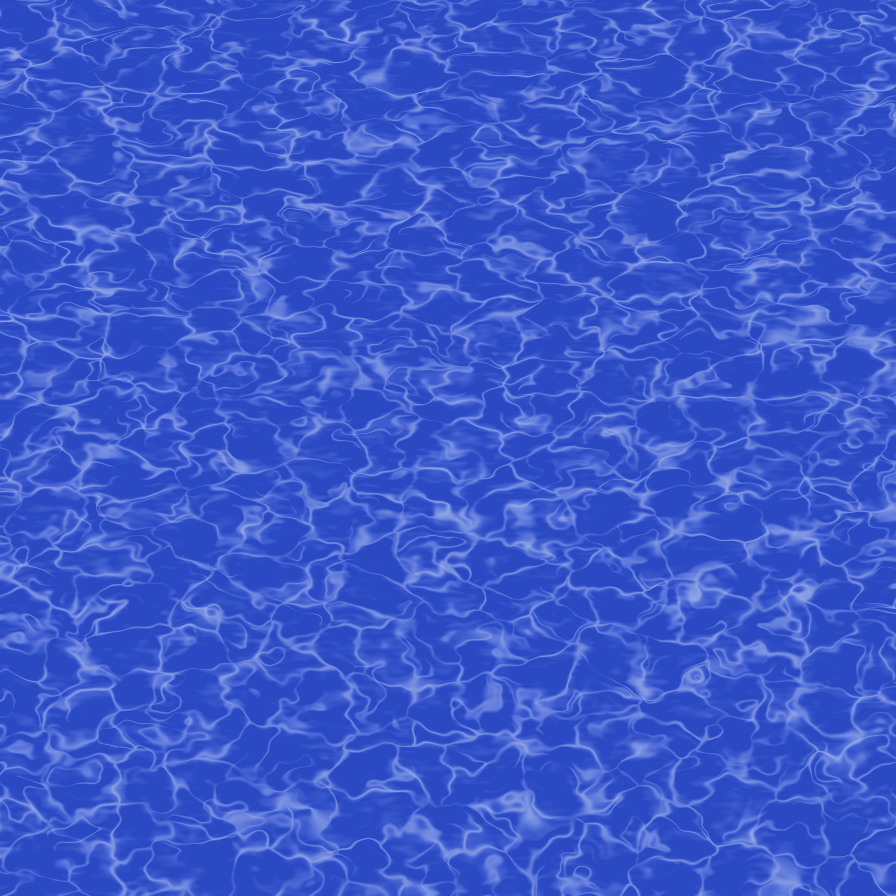
A Shadertoy shader for this texture:

```glsl
// Rippled blue water: a wavering net of pale caustic light over deep blue cells.

#define CELLS vec2(15.5, 23.0)      // caustic cells across and up the canvas
#define SQUASH 0.28                 // extra flattening towards the top
#define WARP 0.8                    // broad bending of the net
#define WIGGLE 0.42                 // fine bending of the net
#define NET_WIDTH 0.075
#define NET_LIGHT 1.15
#define RING_WIDTH 0.045
#define RING_LIGHT 0.78
#define HAZE 0.36
#define DEEP vec3(0.168, 0.288, 0.764)
#define MID vec3(0.300, 0.410, 0.842)
#define PALE vec3(0.560, 0.645, 0.902)

// Integer hash: two random values in 0..1 for each lattice point
vec2 hash2(vec2 cell) {
    uvec2 q = uvec2(ivec2(cell) + 4096);
    uint h = q.x * 1597334677u ^ q.y * 3812015801u;
    h = (h ^ (h >> 15)) * 2246822519u;
    h = (h ^ (h >> 13)) * 3266489917u;
    h ^= h >> 16;
    return vec2(h & 65535u, h >> 16) / 65535.0;
}

float corner(vec2 cell, vec2 f, vec2 offset) {
    return dot(hash2(cell + offset) * 2.0 - 1.0, f - offset);
}

// Gradient noise, roughly -0.6..0.6
float noise(vec2 p) {
    vec2 i = floor(p), f = fract(p);
    vec2 u = f * f * f * (f * (f * 6.0 - 15.0) + 10.0);
    return mix(mix(corner(i, f, vec2(0, 0)), corner(i, f, vec2(1, 0)), u.x),
               mix(corner(i, f, vec2(0, 1)), corner(i, f, vec2(1, 1)), u.x), u.y);
}

vec2 noise2(vec2 p) {
    return vec2(noise(p), noise(p + vec2(57.3, 113.7)));
}

// Gap between the nearest and second nearest cell centres: zero on borders
float borderGap(vec2 p) {
    vec2 i = floor(p), f = fract(p);
    float nearest = 8.0, second = 8.0;
    for (int y = -1; y <= 1; y++) {
        for (int x = -1; x <= 1; x++) {
            vec2 o = vec2(x, y);
            float d = length(o + hash2(i + o) - f);
            second = min(second, max(nearest, d));
            nearest = min(nearest, d);
        }
    }
    return second - nearest;
}

// Solid bright core with a faint, wide halo
float glow(float d, float width) {
    float x = d / width;
    return 0.62 * exp(-x * x) + 0.38 / (1.0 + 0.7 * x);
}

void mainImage(out vec4 fragColor, in vec2 fragCoord) {
    vec2 uv = fragCoord / iResolution.xy;
    vec2 p = CELLS * vec2(uv.x, uv.y * (0.85 + SQUASH * uv.y));

    // Bend the surface at two scales
    vec2 q = p + WARP * noise2(p * 0.9 + 11.0);
    q += WIGGLE * noise2(p * 2.5 + 31.0);

    // Main net of light, strong in some places and faint in others
    float strength = mix(0.3, 1.0, smoothstep(-0.3, 0.3, noise(p * 1.3 + 71.0)));
    float net = glow(borderGap(q), NET_WIDTH) * strength;

    // Small closed loops inside scattered patches
    float patches = smoothstep(-0.25, 0.25, noise(p * 1.0 + 151.0));
    float rings = glow(abs(noise(q * 1.5 + 201.0) - 0.12), RING_WIDTH) * patches;

    // Flat streaks and a few foamy spots
    float haze = 0.5 * noise(q * vec2(0.9, 2.2) + 251.0)
               + 0.8 * noise(q * vec2(1.8, 4.6) + 301.0)
               + 0.5 * noise(p * vec2(3.5, 8.0) + 401.0);
    float foam = smoothstep(0.2, 0.5, noise(p * vec2(0.8, 1.3) + 351.0));

    float light = NET_LIGHT * net + RING_LIGHT * rings + HAZE * haze - 0.13;
    light += foam * (0.12 + 0.5 * haze);
    light = 1.25 * (1.0 - exp(-max(light, 0.0)));

    vec3 color = mix(DEEP, MID, clamp(light / 0.34, 0.0, 1.0));
    color = mix(color, PALE, clamp((light - 0.34) / 0.66, 0.0, 1.0));
    fragColor = vec4(color, 1.0);
}
```
